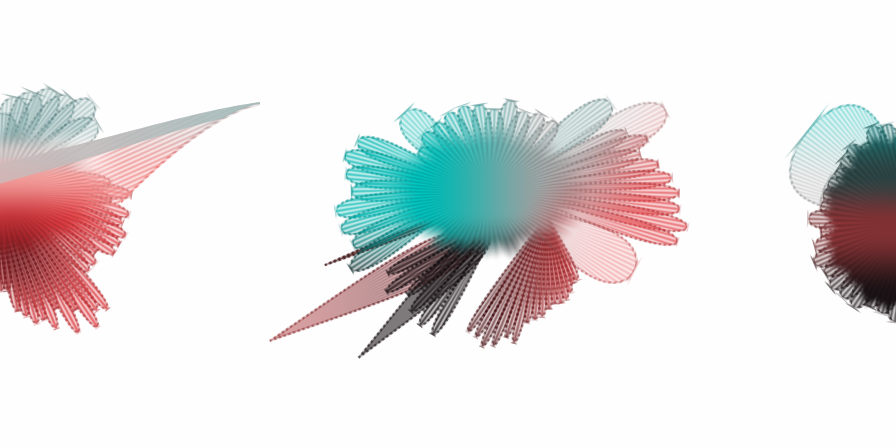
A WebGL 2 fragment shader for this background:

```glsl
#version 300 es
precision highp float;
// Three feathery bursts on white: a red one with a wing, a teal-to-red flower
// with dark spikes, and a dark ball. Each is a bumpy core under fans of hatched
// teardrop petals; the canvas measures 200 by 100 units.
uniform vec2 u_resolution;
out vec4 fragColor;

#define HATCH 1.05        // spacing of the rays at a petal's tip
#define DOT_STEP 1.1      // spacing of the beads along an outline
#define OUTLINE 0.26      // half width of an outline
#define JITTER 0.16       // random change of petal length
#define PAPER vec3(1.0, 0.995, 0.995)
#define TEAL vec3(0.0, 0.72, 0.70)
#define GREY vec3(0.62, 0.63, 0.63)
#define RED vec3(0.88, 0.24, 0.26)
#define DARK vec3(0.10, 0.07, 0.08)
#define WINE vec3(0.42, 0.07, 0.09)

const float TAU = 6.28318;
float pixel;

float hash(float n) { return fract(sin(n * 91.7) * 4375.5); }

float cover(float d) { return 1.0 - smoothstep(-0.7 * pixel, 0.7 * pixel, d); }

// Teardrop from a pointed base to a round tip, hatched with rays, beaded rim
void petal(inout vec3 col, vec2 p, vec2 base, vec2 tip, float halfWidth, vec3 ink, float fill) {
    vec2 axis = tip - base;
    float len = length(axis);
    axis /= len;
    vec2 q = p - base;
    float along = dot(q, axis);
    float across = dot(q, vec2(-axis.y, axis.x));
    float u = clamp(along / len, 0.001, 0.999);
    float u4 = u * u * u * u;
    float w = 1.61 * halfWidth;
    float bend = sqrt(1.0 - u4);
    float slope = w * (1.0 - 3.0 * u4) / (bend * len);
    float d = (abs(across) - w * u * bend) / sqrt(1.0 + slope * slope);
    d = max(d, max(-along, along - len));
    float rays = cos(TAU * across / (u * HATCH)) * smoothstep(0.4, 0.9, u);
    float beads = 0.65 + 0.35 * cos(TAU * along / DOT_STEP);
    float body = cover(d) * fill * (0.75 + 0.35 * rays);
    float rim = cover(abs(d) - OUTLINE) * beads * (0.35 + 0.5 * fill);
    col = mix(col, ink, clamp(body, 0.0, 1.0));
    col = mix(col, ink * 0.8, rim);
}

// Petals spread between two angles (degrees) with lengths running from x to y
void fan(inout vec3 col, vec2 p, vec2 hub, vec2 angles, vec2 lengths, int count,
         float halfWidth, vec3 ink, float fill) {
    for (int i = 0; i < count; i++) {
        float t = float(i) / float(count - 1);
        float a = radians(mix(angles.x, angles.y, t));
        float r = mix(lengths.x, lengths.y, t);
        r *= 1.0 + JITTER * (hash(float(i) + hub.x) - 0.5);
        petal(col, p, hub, hub + r * vec2(cos(a), sin(a)), halfWidth, ink, fill);
    }
}

// Dense middle: an ellipse with a wavy rim and faint radial streaks
void core(inout vec3 col, vec2 p, vec2 center, vec2 radii, float soft, vec3 ink) {
    vec2 q = (p - center) / radii;
    float a = atan(q.y, q.x);
    float wave = 1.0 + 0.035 * sin(9.0 * a + 1.0) + 0.03 * sin(23.0 * a) + 0.015 * sin(54.0 * a);
    float r = length(q) / wave;
    float streak = 1.0 + 0.10 * sin(90.0 * a) * smoothstep(0.3, 1.0, r);
    col = mix(col, ink * streak, 1.0 - smoothstep(1.0 - soft, 1.0 + 0.3 * soft, r));
}

void redBurst(inout vec3 col, vec2 p) {
    vec3 ink = mix(RED, vec3(0.95, 0.62, 0.61), smoothstep(50.0, 61.0, p.y));
    ink = mix(ink, vec3(0.80, 0.77, 0.77), smoothstep(60.0, 66.0, p.y));
    ink = mix(ink, vec3(0.42, 0.60, 0.60), smoothstep(66.0, 72.0, p.y));
    vec2 shade = (p - vec2(3.0, 42.0)) / vec2(12.0, 9.0);
    ink = mix(ink, WINE, 0.85 * exp(-dot(shade, shade)));
    fan(col, p, vec2(0, 60), vec2(88, 30), vec2(16, 27), 7, 3.2, ink, 0.4);
    fan(col, p, vec2(-2, 62), vec2(-88, -50), vec2(27, 43), 14, 1.3, ink, 0.7);
    fan(col, p, vec2(-2, 62), vec2(-46, -6), vec2(33, 29), 11, 1.6, ink, 0.65);
    core(col, p, vec2(0, 57), vec2(24, 14), 0.3, ink);
    // Wing: a solid upper strip above a hatched sail
    float x = clamp(p.x / 58.0, 0.0, 1.0);
    float top = mix(63.5, 77.2, x) + 6.0 * x * x * x * (1.0 - x);
    float bottom = 76.8 - 21.6 * pow(max(58.0 - p.x, 0.0) / 30.7, 1.45);
    float within = cover(p.y - top) * cover(p.x - 58.0);
    float sail = within * cover(max(bottom, 54.0) - p.y) * smoothstep(12.0, 28.0, p.x);
    float lines = 0.45 + 0.22 * cos(TAU * (p.y - 0.45 * p.x) / HATCH);
    vec3 sailInk = mix(vec3(0.93, 0.48, 0.48), vec3(0.75, 0.68, 0.68), smoothstep(62.0, 74.0, p.y));
    col = mix(col, sailInk, sail * lines);
    float rim = cover(abs(p.y - bottom) * 0.7 - OUTLINE) * step(27.0, p.x);
    col = mix(col, sailInk, within * rim * (0.6 + 0.3 * cos(TAU * p.y / DOT_STEP)));
    float strip = within * cover(max(bottom, top - 4.5 * (1.0 - 0.6 * x)) - p.y);
    col = mix(col, mix(vec3(0.80, 0.73, 0.73), vec3(0.62, 0.73, 0.73), x), strip * 0.85);
}

void flower(inout vec3 col, vec2 p) {
    vec3 ink = mix(TEAL, GREY, smoothstep(93.0, 124.0, p.x));
    ink = mix(ink, RED, smoothstep(118.0, 148.0, p.x + 0.8 * (58.0 - p.y)));
    float low = 1.0 - smoothstep(37.0, 53.0, p.y);
    ink = mix(ink, DARK, 0.85 * low * (1.0 - smoothstep(112.0, 134.0, p.x)));
    vec3 streakInk = mix(WINE * 0.7, RED * 0.85, smoothstep(108.0, 128.0, p.x));
    // Spikes start at their points and widen toward the core
    petal(col, p, vec2(60.4, 24), vec2(106, 47), 4.2, mix(RED * 0.75, WINE, smoothstep(62.0, 90.0, p.x)), 0.6);
    petal(col, p, vec2(72.7, 40.9), vec2(98, 51), 0.7, WINE * 0.6, 0.9);
    petal(col, p, vec2(80.2, 20.3), vec2(109, 48), 3.2, DARK, 0.75);
    fan(col, p, vec2(122, 52), vec2(236, 295), vec2(34, 15), 16, 0.9, streakInk, 0.6);
    fan(col, p, vec2(112, 52), vec2(207, 240), vec2(29, 29), 6, 1.2, DARK, 0.7);
    // Wide, airy lobes
    petal(col, p, vec2(112, 55), vec2(141.5, 39.5), 5.5, ink, 0.3);
    petal(col, p, vec2(112, 57), vec2(148.5, 75.5), 4.2, mix(ink, PAPER, 0.3), 0.4);
    petal(col, p, vec2(110, 58), vec2(136.3, 77), 3.2, mix(ink, TEAL, 0.2), 0.5);
    petal(col, p, vec2(106, 58), vec2(90.3, 74.8), 3.6, ink, 0.4);
    // Dense petals all around
    fan(col, p, vec2(106, 58), vec2(158, 213), vec2(28, 31), 8, 2.3, ink, 0.65);
    fan(col, p, vec2(110, 57), vec2(48, 150), vec2(20, 19), 11, 2.0, ink, 0.6);
    fan(col, p, vec2(112, 58), vec2(24, -17), vec2(31, 41), 9, 2.0, ink, 0.6);
    core(col, p, vec2(109, 57), vec2(22, 14), 0.3, ink);
}

void darkBall(inout vec3 col, vec2 p) {
    vec3 ink = mix(DARK, vec3(0.50, 0.19, 0.20), smoothstep(34.0, 48.0, p.y));
    ink = mix(ink, vec3(0.17, 0.26, 0.26), smoothstep(50.0, 61.0, p.y));
    ink = mix(ink, vec3(0.10, 0.44, 0.44), smoothstep(61.0, 73.0, p.y));
    vec3 lobeInk = mix(GREY, TEAL, smoothstep(58.0, 76.0, p.y));
    petal(col, p, vec2(206, 50), vec2(180.2, 70.6), 12.0, lobeInk, 0.35);
    fan(col, p, vec2(203, 50.5), vec2(95, 270), vec2(21.5, 21.5), 22, 2.2, ink, 0.6);
    core(col, p, vec2(203, 50.5), vec2(19, 20.5), 0.12, ink);
}

void main() {
    vec2 p = gl_FragCoord.xy / u_resolution * vec2(200, 100);
    pixel = 100.0 / u_resolution.y;
    vec3 col = PAPER;
    redBurst(col, p);
    flower(col, p);
    darkBall(col, p);
    fragColor = vec4(col, 1.0);
}
```
